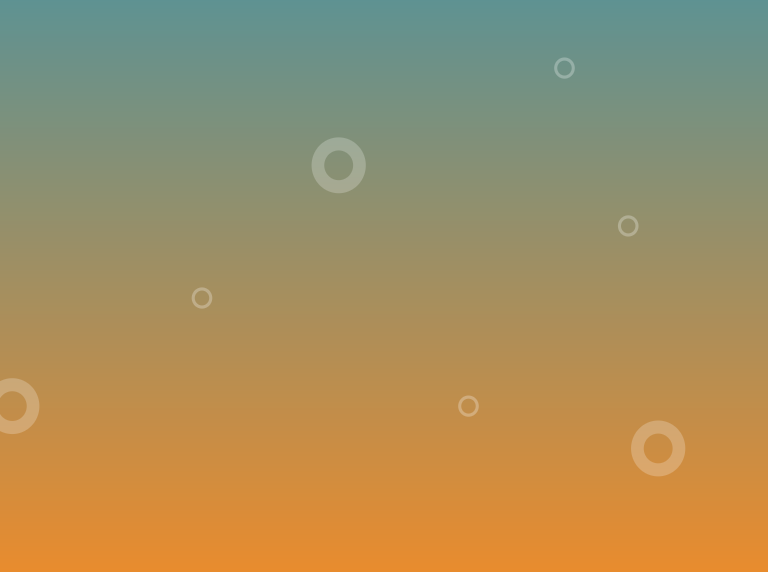
This background is drawn by a WebGL 1 fragment shader. Its source:

```glsl
precision highp float;

uniform vec2 u_resolution;

const vec3 SKY_TOP = vec3(0.370, 0.572, 0.572);
const vec3 SKY_BOTTOM = vec3(0.912, 0.548, 0.180);
const vec3 RING_COLOR = vec3(1.0);

// Inner and outer radii as fractions of the canvas width
const vec2 LARGE_RADII = vec2(0.0188, 0.0353);
const vec2 SMALL_RADII = vec2(0.0094, 0.0134);
const float LARGE_ALPHA = 0.23;
const float SMALL_ALPHA = 0.27;
const float RING_STRETCH = 1.03;
const int RING_COUNT = 7;
const int LARGE_COUNT = 3;

// Ring centres as fractions of the canvas, large rings first
vec2 ringCenter(int i) {
    if (i == 0) return vec2(0.441, 0.711);
    if (i == 1) return vec2(0.016, 0.290);
    if (i == 2) return vec2(0.857, 0.216);
    if (i == 3) return vec2(0.735, 0.881);
    if (i == 4) return vec2(0.818, 0.605);
    if (i == 5) return vec2(0.263, 0.479);
    return vec2(0.610, 0.290);
}

// Antialiased coverage of an annulus
float ringMask(vec2 offset, vec2 radii, float pixel) {
    float middle = 0.5 * (radii.x + radii.y);
    float halfWidth = 0.5 * (radii.y - radii.x);
    float dist = abs(length(offset) - middle) - halfWidth;
    return clamp(0.5 - dist / pixel, 0.0, 1.0);
}

void main() {
    vec2 uv = gl_FragCoord.xy / u_resolution;
    float pixel = 1.0 / u_resolution.x;
    vec2 scale = vec2(1.0, u_resolution.y / (u_resolution.x * RING_STRETCH));

    // Vertical gradient
    vec3 color = mix(SKY_BOTTOM, SKY_TOP, uv.y);

    // Translucent rings
    for (int i = 0; i < RING_COUNT; i++) {
        bool large = i < LARGE_COUNT;
        vec2 radii = large ? LARGE_RADII : SMALL_RADII;
        float alpha = large ? LARGE_ALPHA : SMALL_ALPHA;
        vec2 offset = (uv - ringCenter(i)) * scale;
        color = mix(color, RING_COLOR, alpha * ringMask(offset, radii, pixel));
    }

    gl_FragColor = vec4(color, 1.0);
}
```
